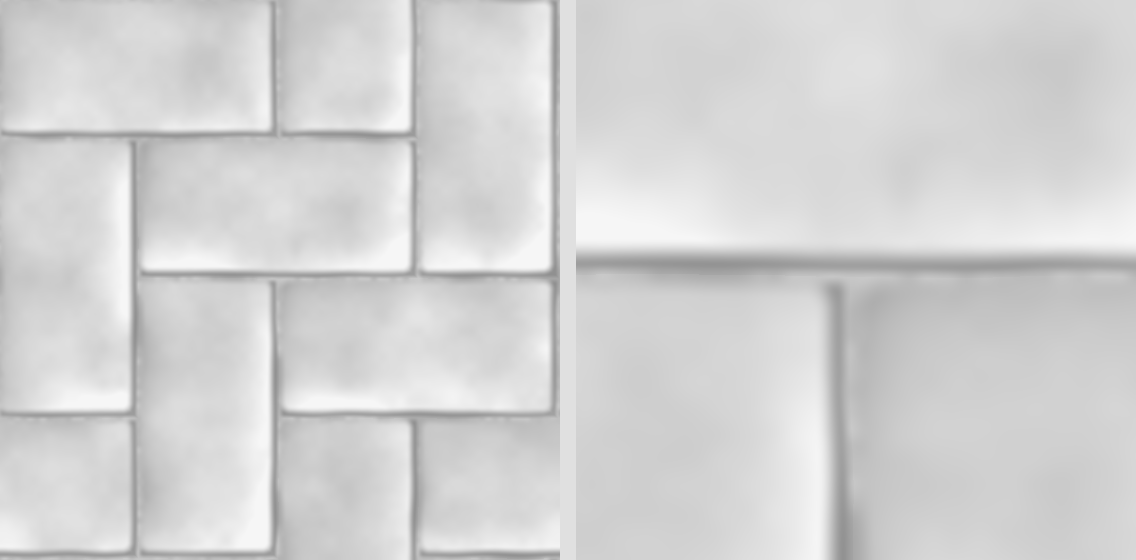
Left, the full canvas; right, a detail of the centre.
Write a Shadertoy shader that draws this texture map.

```glsl
const float CELLS = 4.0;          // cells per tile side; each brick spans two
const float JOINT_OFFSET = 0.010;
const float NEAR_INSET = 0.022;   // left and top face margins
const float FAR_INSET = 0.054;    // right and bottom face margins
const float CORNER_RADIUS = 0.06;

// Integer hash, 0 to 1
float hash(vec2 p, uint seed) {
    uvec2 q = uvec2(ivec2(p));
    uint h = q.x * 1597u + q.y * 3571u + seed * 7919u;
    h = (h ^ (h >> 15)) * 73471u;
    h = (h ^ (h >> 13)) * 92821u;
    h ^= h >> 16;
    return float(h & 65535u) / 65535.0;
}

// Value noise that wraps at the tile border; frequency is per cell
float tileNoise(vec2 u, float frequency, uint seed) {
    vec2 p = u * frequency;
    vec2 i = floor(p);
    vec2 f = p - i;
    f = f * f * (3.0 - 2.0 * f);
    float period = CELLS * frequency;
    vec2 a = mod(i, period);
    vec2 b = mod(i + 1.0, period);
    return mix(mix(hash(a, seed), hash(vec2(b.x, a.y), seed), f.x),
               mix(hash(vec2(a.x, b.y), seed), hash(b, seed), f.x), f.y);
}

float fbm(vec2 u, float frequency, uint seed) {
    float sum = 0.0;
    float weight = 0.53;
    for (uint octave = 0u; octave < 4u; octave++) {
        sum += weight * tileNoise(u, frequency, seed + octave);
        frequency *= 2.0;
        weight *= 0.5;
    }
    return sum;
}

float roundedBox(vec2 p, vec2 halfSize, float radius) {
    vec2 d = abs(p) - halfSize + radius;
    return length(max(d, 0.0)) + min(max(d.x, d.y), 0.0) - radius;
}

float bell(float x, float width) {
    return exp(-x * x / (width * width));
}

// Herringbone lookup: brick origin and size for a cell, y pointing down
void findBrick(vec2 cell, out vec2 origin, out vec2 size) {
    float phase = mod(cell.x - cell.y, CELLS);
    bool lying = phase < 1.5;
    size = lying ? vec2(2.0, 1.0) : vec2(1.0, 2.0);
    origin = cell;
    if (lying && phase > 0.5) origin.x -= 1.0;
    if (!lying && phase < 2.5) origin.y -= 1.0;
}

// Pillowed face: dim on left and top, glossy on right and bottom
float faceShade(vec2 u, vec2 nearEdge, vec2 farEdge, float tone) {
    float shade = 0.838 + (tone - 0.5) * 0.03;
    shade += (fbm(u, 2.0, 11u) - 0.5) * 0.19;
    float gloss = 0.35 + 1.0 * smoothstep(0.25, 0.75, fbm(u, 2.0, 31u));
    float reach = 0.16 + 0.12 * tileNoise(u, 2.0, 41u);
    shade += 0.115 * gloss * bell(farEdge.x, reach);
    shade += 0.115 * gloss * bell(farEdge.y, reach);
    float dim = 0.5 + tileNoise(u, 2.0, 45u);
    shade -= 0.120 * dim * exp(-nearEdge.x / 0.11);
    shade -= 0.075 * dim * exp(-nearEdge.y / 0.15);
    return min(shade, 0.965);
}

// Worn mortar with a soft groove below and right of each face
float jointShade(vec2 u, float nearDistance, float farDistance) {
    float wear = tileNoise(u, 3.0, 71u);
    float mortar = 0.755 + (tileNoise(u, 22.0, 51u) - 0.5) * 0.075;
    mortar = mix(mortar, 0.65, smoothstep(0.5, 0.95, wear));
    float groove = bell(farDistance - 0.034, mix(0.032, 0.045, wear));
    groove *= smoothstep(-0.012, 0.03, farDistance);
    groove *= smoothstep(-0.01, 0.04, nearDistance);
    return mix(mortar, mix(0.635, 0.55, wear), groove);
}

void mainImage(out vec4 fragColor, in vec2 fragCoord) {
    vec2 uv = fragCoord / iResolution.xy;
    vec2 u = vec2(uv.x, 1.0 - uv.y) * CELLS + JOINT_OFFSET;
    float pixel = CELLS / iResolution.y;

    // Slightly uneven brick lattice
    vec2 wobble = vec2(tileNoise(u, 4.0, 81u), tileNoise(u, 4.0, 91u)) - 0.5;
    vec2 laid = u + wobble * 0.012;
    vec2 origin, size;
    findBrick(floor(laid), origin, size);
    vec2 nearEdge = laid - origin;
    vec2 farEdge = size - nearEdge;

    // Soft face outline
    vec2 halfSize = 0.5 * (size - NEAR_INSET - FAR_INSET);
    float edge = roundedBox(nearEdge - NEAR_INSET - halfSize, halfSize, CORNER_RADIUS);
    float softness = max(0.036, pixel);
    float face = 1.0 - smoothstep(-softness, softness, edge);

    // Face over joint
    float tone = hash(mod(origin, CELLS), 111u);
    float brick = faceShade(u, nearEdge, farEdge, tone);
    float joint = jointShade(u, min(nearEdge.x, nearEdge.y), min(farEdge.x, farEdge.y));
    fragColor = vec4(vec3(mix(joint, brick, face)), 1.0);
}
```
